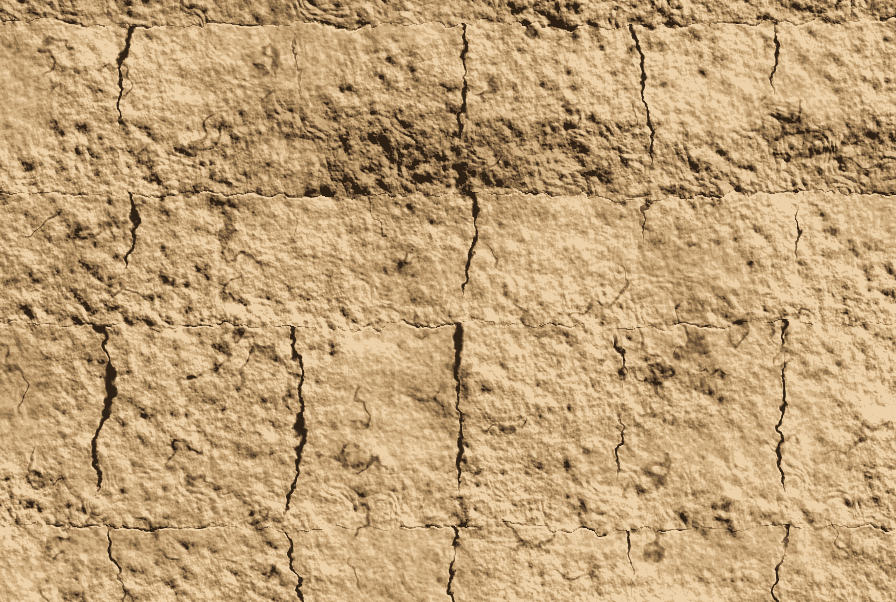
Write a WebGL 1 fragment shader that draws this texture.

```glsl
precision highp float;
// Sunlit rammed-earth wall: five uneven courses, crumbling seams and upright cracks.
uniform vec2 u_resolution;
// Lengths are in canvas heights; courses are numbered from the bottom.
const vec4 BEDS = vec4(0.120, 0.457, 0.674, 0.957);
const float CRACK_SPACING = 0.281;
const float CRACK_START = 0.200;
const float CRACK_HALF_WIDTH = 0.0062;
const float SEAM_HALF_WIDTH = 0.0045;
const vec2 SUN = vec2(0.60, 0.80);
const float SUN_STEP = 0.0022;
const float SHADOW_REACH = 0.009;
const float RELIEF = 17.0;
const float BASE_TONE = 0.705;
const vec3 PIT = vec3(0.18, 0.13, 0.08);
const vec3 SHADE = vec3(0.41, 0.31, 0.21);
const vec3 DAMP = vec3(0.59, 0.47, 0.31);
const vec3 CLAY = vec3(0.72, 0.58, 0.40);
const vec3 SAND = vec3(0.82, 0.69, 0.51);
const vec3 CHALK = vec3(0.93, 0.82, 0.66);

float hash(vec2 p) {
  return fract(sin(dot(p, vec2(127.1, 311.7))) * 43758.5);
}
float noise(vec2 p) {
  vec2 i = floor(p), f = fract(p);
  f = f * f * (3.0 - 2.0 * f);
  return mix(mix(hash(i), hash(i + vec2(1.0, 0.0)), f.x),
             mix(hash(i + vec2(0.0, 1.0)), hash(i + 1.0), f.x), f.y);
}
float fbm(vec2 p) {
  float sum = 0.0, amp = 0.5;
  for (int i = 0; i < 4; i++) {
    sum += amp * noise(p);
    p = mat2(1.6, 1.2, -1.2, 1.6) * p + 7.3;
    amp *= 0.5;
  }
  return sum;
}
// Distance to the nearest scattered clod centre
float clods(vec2 p) {
  vec2 cell = floor(p);
  float d = 1.0;
  for (int y = -1; y <= 1; y++) for (int x = -1; x <= 1; x++) {
    vec2 c = cell + vec2(float(x), float(y));
    d = min(d, length(c + vec2(hash(c), hash(c + 41.0)) - p));
  }
  return d;
}
// Course number, height within the course (0 to 1), distance to the nearest seam
vec3 course(vec2 p) {
  float y = p.y + 0.016 * (noise(vec2(p.x * 7.0, 0.0)) - 0.5) + 0.032 * (fbm(p * 36.0) - 0.47);
  float row = 0.0, low = -0.15, high = 1.15, seam = 1.0;
  for (int i = 0; i < 4; i++) {
    float bed = BEDS[i];
    seam = min(seam, abs(y - bed));
    if (y > bed) { row = float(i) + 1.0; low = bed; }
    else high = min(high, bed);
  }
  return vec3(row, (y - low) / (high - low), seam);
}
// Ragged tapering cracks; the even ones on the left are major
float cracks(vec2 p, vec3 c) {
  float mask = 0.0;
  float ragged = 0.026 * (fbm(p * 52.0) - 0.47);
  float tall = c.x == 1.0 ? 1.0 : 0.0;
  for (int i = 0; i < 5; i++) {
    vec2 id = vec2(float(i), c.x);
    float h = hash(id + 3.0);
    float major = (1.0 - mod(id.x, 2.0)) * step(id.x, 3.0);
    float x = CRACK_START + CRACK_SPACING * id.x + 0.05 * (hash(id + 19.0) - 0.5) + ragged;
    x += 0.045 * (noise(vec2(p.y * 8.0, id.x + 5.0)) - 0.5);
    float size = mix(mix(0.1, 0.7, h), mix(0.65, 1.0, h), major) * mix(0.75, 1.25, tall);
    float tip = mix(0.5, 0.15, tall) * (1.0 - h);
    float w = CRACK_HALF_WIDTH * size * smoothstep(tip, tip + 0.3, c.y);
    w *= 0.1 + 1.5 * noise(vec2(p.y * 24.0, id.x + 11.0));
    float cut = 1.0 - smoothstep(w * 0.4, w + 0.0015, abs(p.x - x));
    mask = max(mask, cut * smoothstep(0.0002, 0.002, w));
  }
  return mask;
}
// Loose damp soil: the top course and the lower right of the one below it
float dampness(vec2 p, vec3 c) {
  float edge = 0.5 * (fbm(p * 8.0) - 0.47);
  float pocket = (1.0 - smoothstep(0.40, 0.58, c.y + edge)) * smoothstep(0.28, 0.5, p.x + edge);
  return c.x == 4.0 ? 0.85 : (c.x == 3.0 ? pocket : 0.0);
}
float height(vec2 p) {
  vec3 c = course(p);
  float crumble = max(dampness(p, c), 0.6 * (1.0 - smoothstep(0.05, 0.45, c.y)));
  float patchy = smoothstep(0.3, 0.7, noise(p * 6.0 + 31.0));
  float h = 0.6 * fbm(p * 5.0) + 0.17 * (0.6 + 0.5 * patchy + 0.5 * crumble) * fbm(p * 46.0);
  h -= 0.05 * (0.35 + crumble) * clods(p * 42.0 + 2.5 * noise(p * 25.0));
  float seam = 1.0 - smoothstep(0.0, SEAM_HALF_WIDTH, c.z);
  h -= 0.03 * seam * smoothstep(0.45, 0.75, noise(p * 17.0));
  return h - 0.01 * cracks(p, c);
}
// Short ragged hairlines, broken up by patches
float hairlines(vec2 p) {
  vec2 q = p + 0.014 * vec2(noise(p * 62.0), noise(p * 62.0 + 17.0));
  float line = 1.0 - smoothstep(0.004, 0.022, abs(fbm(q * 9.0 + 50.0) - 0.46));
  return line * smoothstep(0.48, 0.68, noise(p * 21.0 + 9.0));
}
vec3 earth(float t) {
  vec3 col = mix(PIT, SHADE, smoothstep(0.16, 0.32, t));
  col = mix(col, DAMP, smoothstep(0.32, 0.48, t));
  col = mix(col, CLAY, smoothstep(0.48, 0.59, t));
  col = mix(col, SAND, smoothstep(0.59, 0.70, t));
  return mix(col, CHALK, smoothstep(0.70, 0.86, t));
}
void main() {
  vec2 p = gl_FragCoord.xy / u_resolution.y;
  vec3 c = course(p);
  // Slope light and short cast shadows
  float h = height(p);
  float slope = RELIEF * (h - height(p + SUN * SUN_STEP));
  float shadow = smoothstep(0.025, 0.075, height(p + SUN * SHADOW_REACH) - h);
  // Stains, damp soil, grit and open cracks
  float tone = BASE_TONE + clamp(slope, -0.35, 0.22) - 0.30 * shadow - 0.28 * hairlines(p);
  tone += 0.32 * (fbm(p * 2.6 + 12.0) - 0.47) + 0.14 * (noise(p * 190.0) - 0.5);
  tone -= 0.17 * dampness(p, c);
  gl_FragColor = vec4(earth(mix(tone, 0.13, 0.92 * cracks(p, c))), 1.0);
}
```
